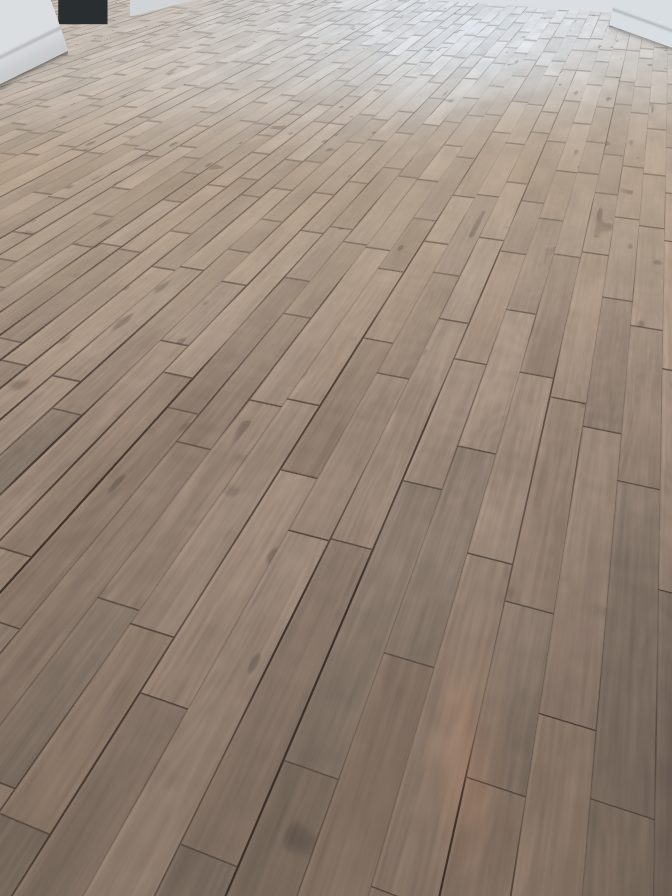
Write a WebGL 2 fragment shader that draws this texture.

```glsl
#version 300 es
precision highp float;
// A worn, pale oak strip floor receding to a bright far wall.
// Each point is projected onto the floor plane, split into rows and boards,
// then given grain, dark seams, window light and simple white joinery.

uniform vec2 u_resolution;
out vec4 fragColor;

float hash(vec2 p) {
    return fract(sin(dot(p, vec2(127.1, 311.7))) * 43758.5453);
}

float noise(vec2 p) {
    vec2 i = floor(p), f = fract(p);
    f = f * f * (3.0 - 2.0 * f);
    return mix(mix(hash(i), hash(i + vec2(1, 0)), f.x),
               mix(hash(i + vec2(0, 1)), hash(i + vec2(1, 1)), f.x), f.y);
}

float fbm(vec2 p) {
    float sum = 0.0, amp = 0.5;
    for (int i = 0; i < 4; i++) {
        sum += amp * noise(p);
        p = p * 2.03 + 17.3;
        amp *= 0.5;
    }
    return sum;
}

// Soft step: 1 where the signed distance is positive, one pixel wide
float cover(float d, float px) {
    return clamp(d / px + 0.5, 0.0, 1.0);
}

// Window light: brown near the viewer, cool haze at the far end
vec3 floorLight(vec2 p) {
    float y = p.y + 0.05 * (fbm(p * 4.0) - 0.5);
    vec3 c = mix(vec3(0.495, 0.43, 0.378), vec3(0.585, 0.515, 0.46), smoothstep(0.05, 0.52, y));
    c = mix(c, vec3(0.69, 0.62, 0.55), smoothstep(0.46, 0.82, y));
    c = mix(c, vec3(0.77, 0.73, 0.69), smoothstep(0.79, 0.93, y));
    float beam = exp(-pow((p.x - 0.53) / 0.27, 2.0));
    c = mix(c, vec3(0.86, 0.88, 0.90), smoothstep(0.84, 0.98, y) * beam);
    c *= 1.0 - 0.07 * smoothstep(0.5, 0.75, p.x) * smoothstep(0.75, 0.3, y);
    vec2 glow = (p - vec2(0.52, 0.15)) / vec2(0.035, 0.1);
    return c + vec3(0.07, 0.03, 0.01) * exp(-dot(glow, glow));
}

vec3 boards(vec2 p, float px) {
    // Floor plane: u runs across the rows, v along them
    float depth = 1.17 - p.y;
    float u = (p.x - 0.749) / depth;
    float v = 1.0 / depth + 0.3 * u;
    float near = smoothstep(0.18, 0.75, depth);

    // Row and board identity, with one shifted joint per cell
    float across = u / 0.068 + 0.25;
    float row = floor(across);
    float along = v / 0.43 + 10.0 * hash(vec2(row, 3.0));
    float cell = floor(along);
    float joint = cell + 0.2 + 0.6 * hash(vec2(row, cell));
    vec2 board = vec2(row, along < joint ? cell - 1.0 : cell);
    float tone = hash(board + 41.0);

    // Long fibres, curved growth rings and short cross flecks
    vec2 q = vec2(u, v) + 9.0 * vec2(hash(board + 5.0), hash(board + 8.0));
    float fibre = fbm(vec2(q.x * 170.0, q.y * 9.0)) - 0.47;
    float figure = noise(vec2(q.x * 26.0, q.y * 4.0));
    float rings = sin(38.0 * figure + 90.0 * q.x) * smoothstep(0.3, 0.8, hash(board + 13.0));
    float fleck = noise(vec2(q.x * 60.0 + 8.0 * figure, q.y * 55.0)) - 0.5;
    float blotch = fbm(q * vec2(16.0, 7.0)) - 0.47;

    vec3 c = floorLight(p);
    c *= 1.0 + (tone - 0.5) * mix(0.06, 0.15, near);
    c *= 1.0 + near * (0.17 * fibre + 0.018 * rings + 0.045 * fleck) + 0.13 * blotch;
    c += vec3(0.008, 0.0, -0.008) * (hash(board + 23.0) - 0.5);

    // Small dark knots on a few boards
    float knot = smoothstep(0.84, 0.95, noise(q * vec2(35.0, 14.0)));
    c *= 1.0 - 0.16 * knot * step(0.65, hash(board + 31.0));

    // Seams between rows vary from hairline to open and dark
    float seam = floor(across + 0.5);
    float side = (across - seam) * 0.068 * depth / sqrt(1.0 + u * u);
    float wear = noise(vec2(seam * 7.3, v * 5.0));
    float open = 0.25 + 0.75 * smoothstep(0.3, 0.75, 0.55 * wear + 0.45 * hash(vec2(seam, 71.0)));
    float width = (0.0004 + 0.0008 * open) * (0.4 + 0.6 * near);
    float gap = cover(width - abs(side), px) * open;
    float butt = abs(along - joint) * 0.43 * depth * depth;
    gap = max(gap, cover(0.0008 - butt, px) * (0.45 + 0.4 * tone));
    float rim = exp(-pow((side - 0.003) / 0.0015, 2.0));
    c *= 1.0 + 0.05 * rim * near;
    return mix(c, vec3(0.17, 0.13, 0.11), gap * mix(0.25, 0.8, near));
}

void main() {
    float px = 1.0 / u_resolution.y;
    vec2 p = gl_FragCoord.xy * px;
    vec3 c = boards(p, px);

    // Doorway beside the left wall, with a dark opening
    float opening = min(min(p.x - 0.065, 0.12 - p.x), p.y - 0.973);
    c = mix(c, vec3(0.16, 0.18, 0.19), cover(opening, px));
    float frame = min(min(p.x - 0.145, 0.215 - p.x), p.y - 0.983 - 0.25 * (p.x - 0.15));
    c = mix(c, vec3(0.82, 0.83, 0.84), cover(frame, px));

    // Left wall, its skirting board and the shadow beneath
    float base = p.y - 0.906 - 0.49 * p.x;
    float wall = min(base, 0.076 - p.x - 0.35 * max(p.y - 0.945, 0.0));
    c *= 1.0 - 0.35 * exp(-pow(base / 0.004, 2.0)) * step(p.x, 0.076);
    float ledge = exp(-pow((base - 0.03) / 0.0025, 2.0));
    vec3 paint = mix(vec3(0.78, 0.79, 0.80), vec3(0.86, 0.87, 0.88), smoothstep(0.0, 0.04, base));
    c = mix(c, paint - 0.12 * ledge, cover(wall, px));

    // Far skirting and the white door on the right
    float far = min(p.x - 0.48, p.y - 1.0 + 0.07 * (p.x - 0.48));
    c = mix(c, vec3(0.86, 0.87, 0.89), cover(far, px));
    float foot = p.y - 0.972 + 0.36 * (p.x - 0.68);
    float door = min(foot, p.x - 0.68 - 0.2 * max(p.y - 0.972, 0.0));
    float panel = exp(-pow((foot - 0.019) / 0.002, 2.0));
    c *= 1.0 - 0.25 * exp(-pow(foot / 0.004, 2.0)) * step(0.68, p.x);
    c = mix(c, vec3(0.85, 0.87, 0.89) - 0.13 * panel, cover(door, px));

    fragColor = vec4(c, 1.0);
}
```
